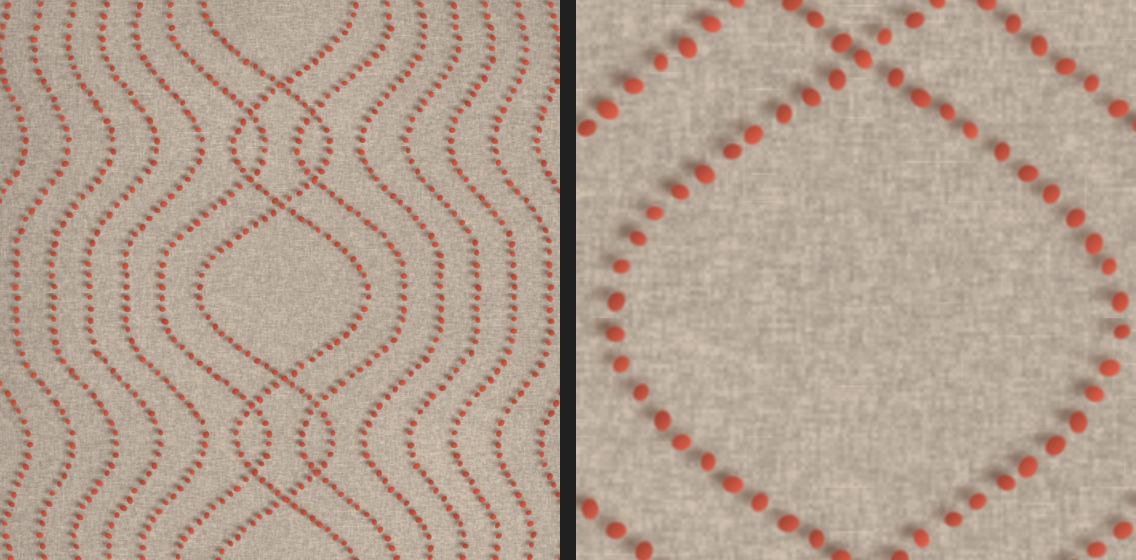
Left: the whole. Right: its middle third, enlarged.
Give the GLSL for this pattern, as a three.js fragment shader.

```glsl
// Linen cloth embroidered with nested wavy lines of red knots that cross into
// a chain of ogees. Each line is a flattened cosine between waist and belly,
// mirrored left and right, with knots stepped evenly along its arc length.

#define CENTRE vec2(0.505, 0.739)   // chain axis, height of a waist
#define HALF_PERIOD 0.2617          // waist to belly
#define LINES 7                     // lines on each side of the axis
#define KNOT_STEP 0.0198
#define KNOT_RADIUS 0.0053
#define EDGE 0.0016
#define PINCH 0.10                  // narrowing toward top and bottom
#define LINEN vec3(0.732, 0.677, 0.617)
#define THREAD vec3(0.765, 0.325, 0.25)
#define SHADE vec3(0.45, 0.35, 0.29)

varying vec2 vUv;

const float PI = 3.14159265;

float hash(vec2 p) {
  vec3 q = fract(vec3(p.xyx) * vec3(0.1031, 0.1030, 0.0973));
  q += dot(q, q.yzx + 33.33);
  return fract((q.x + q.y) * q.z);
}

float noise(vec2 p) {
  vec2 i = floor(p), f = fract(p);
  f = f * f * (3.0 - 2.0 * f);
  return mix(mix(hash(i), hash(i + vec2(1.0, 0.0)), f.x),
             mix(hash(i + vec2(0.0, 1.0)), hash(i + vec2(1.0, 1.0)), f.x), f.y);
}

// Woven ground: crossed fine threads, pale slubs and soft shading
vec3 linen(vec2 p) {
  float warp = noise(p * vec2(350.0, 110.0));
  float weft = noise(p * vec2(110.0, 370.0) + 71.0);
  float grain = noise(p * 410.0 + 19.0);
  float slub = smoothstep(0.87, 1.0, noise(p * vec2(18.0, 300.0) + 7.0))
             + 0.6 * smoothstep(0.9, 1.0, noise(p * vec2(300.0, 18.0) + 31.0));
  float tone = 1.0 + 0.10 * (warp + weft - 1.0) + 0.10 * (grain - 0.5);
  tone += 0.07 * slub + 0.05 * (noise(p * 5.0 + 3.0) - 0.5);
  tone += 0.05 * (p.x - 0.5) - 0.04 * (p.y - 0.5);
  vec2 e = abs(p - 0.5) * 2.0;
  tone -= 0.04 * pow(e.x, 4.0) + 0.02 * pow(e.y, 4.0);
  return LINEN * tone;
}

// Length of line per unit of height, at height t above the waist
float stretch(float t, float span, float swing) {
  float slope = 0.5 * PI * span / swing * sin(PI * min(t / swing, 1.0));
  return sqrt(1.0 + slope * slope);
}

void main() {
  vec2 p = vUv;
  vec3 color = linen(p);

  // Straighten the cushion, then fold the height around the nearest waist
  float bulge = (p.y - 0.48) * 2.0;
  float pinch = 1.0 - PINCH * bulge * bulge;
  float axis = CENTRE.x + 0.012 * (0.6 - p.y);
  float x = (p.x - axis) / pinch;
  float rise = p.y - CENTRE.y + HALF_PERIOD;
  float row = floor(rise / (2.0 * HALF_PERIOD));
  float y = rise - row * 2.0 * HALF_PERIOD - HALF_PERIOD;
  float up = y < 0.0 ? -1.0 : 1.0;

  float shadow = 0.0, cover = 0.0, light = 0.0;

  for (int k = 0; k < 2 * LINES; k++) {
    float i = floor(float(k) / 2.0);
    float side = mod(float(k), 2.0) * 2.0 - 1.0;

    // Offsets from the axis, and the height over which the line swings
    float belly = 0.151 + 0.0651 * i;
    float waist = min(0.1172 * i - 0.0885, 0.0807 * i - 0.013);
    float swing = 0.176 + 0.0807 * exp(-0.5 * i);
    float span = belly - waist;
    float across = x * side;
    if (across < waist - 0.03 || across > belly + 0.03) continue;

    // Fit a whole number of knots between waist and belly
    float arc = 0.0;
    for (int n = 0; n < 12; n++)
      arc += stretch((float(n) + 0.5) / 12.0 * HALF_PERIOD, span, swing);
    arc *= HALF_PERIOD / 12.0;
    float count = floor(arc / KNOT_STEP + 0.5);
    float pace = arc / count;
    float t = 0.5 * pace;

    for (int n = 0; n < 24; n++) {
      if (float(n) >= count) break;
      if (abs(abs(y) - t) < 0.03) {
        vec2 seed = vec2(float(k) * 37.0 + float(n), row * 13.0 + up * 5.0 + 40.0);
        float r1 = hash(seed), r2 = hash(seed + 91.7), r3 = hash(seed + 173.3);
        float offset = waist + span * (0.5 - 0.5 * cos(PI * min(t / swing, 1.0)));
        vec2 d = vec2((x - side * offset) * pinch, y - up * t);
        d += 0.004 * (vec2(r1, r2) - 0.5);

        // Dark pucker beside the knot
        vec2 s = (d - vec2(-0.006, 0.0045)) / vec2(0.0095, 0.0065);
        shadow = max(shadow, exp(-1.5 * dot(s, s)) * (0.65 + 0.35 * r3));

        // Slightly oval knot turned at random, lit from the lower right
        float turn = PI * r3;
        vec2 o = mat2(cos(turn), -sin(turn), sin(turn), cos(turn)) * d;
        float radius = KNOT_RADIUS * (0.85 + 0.28 * r2);
        float dist = length(o * vec2(0.9, 1.12)) - radius;
        float knot = 1.0 - smoothstep(-EDGE, EDGE, dist);
        if (knot > cover) {
          cover = knot;
          light = 0.98 + 0.12 * (r1 - 0.5) + 0.14 * dot(d, vec2(0.7, -0.7)) / radius;
        }
      }
      // Advance by arc length, using the slope half a step ahead
      float ahead = t + 0.5 * pace / stretch(t, span, swing);
      t += pace / stretch(ahead, span, swing);
    }
  }

  color = mix(color, SHADE, 0.8 * shadow);
  color = mix(color, THREAD * light, cover);
  gl_FragColor = vec4(color, 1.0);
}
```
